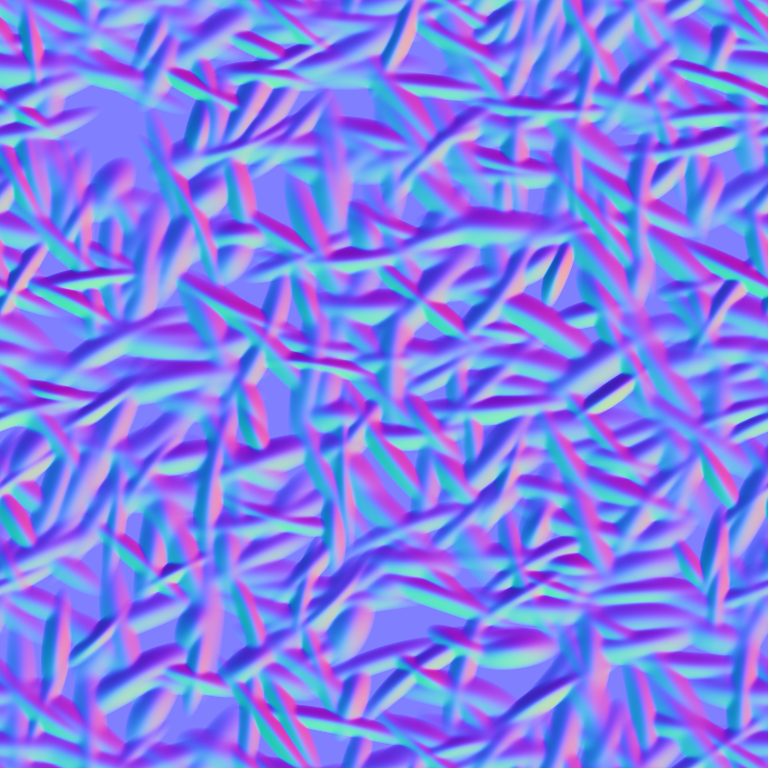
A three.js fragment shader for this texture map:

```glsl
// Tangent-space normal map of soft, tapered fibres lying across each other (green points down).
varying vec2 vUv;

#define CELLS 7.0         // grid cells per side, tiles seamlessly
#define FIBRES 9          // fibres per cell
#define LENGTH_MIN 0.045  // half lengths
#define LENGTH_MAX 0.135
#define WIDTH_MIN 0.015   // half widths
#define WIDTH_MAX 0.029
#define HEIGHT 0.026      // tallest fibre
#define BEND 1.6          // strongest curvature
#define FLATTEN 0.72      // below 1 favours level fibres
#define CRISPNESS 260.0   // how hard the upper fibre hides the lower

const float HALF_PI = 1.5707963;

// Four random values from a cell and an index, without sine
vec4 hash4(vec3 p) {
  vec4 q = fract((p.xyzx + 11.7) * vec4(0.1031, 0.1030, 0.0973, 0.1099) * 7.31);
  q += dot(q, q.wzxy + 33.33);
  return fract((q.xxyz + q.yzzw) * q.zywx);
}

// Height (z) and slope (xy) of one bent, lens-shaped fibre
vec3 fibre(vec2 offset, vec4 shape, float tilt) {
  float u = tilt * 2.0 - 1.0;
  float angle = HALF_PI * u * mix(FLATTEN, 1.0, abs(u));
  vec2 along = vec2(cos(angle), sin(angle));
  vec2 across = vec2(-along.y, along.x);

  float halfLength = mix(LENGTH_MIN, LENGTH_MAX, shape.x);
  float halfWidth = mix(WIDTH_MIN, WIDTH_MAX, shape.y);
  float height = HEIGHT * mix(0.4, 1.0, shape.z);
  float bend = BEND * (shape.w * 2.0 - 1.0);

  float s = dot(offset, along);
  float d = dot(offset, across) - bend * s * s;
  float ds = s / (halfLength * halfLength);
  float dd = d / (halfWidth * halfWidth);
  float inside = max(0.0, 1.0 - s * ds - d * dd);

  vec2 gradD = across - 2.0 * bend * s * along;
  vec2 slope = -4.0 * height * inside * (ds * along + dd * gradD);
  return vec3(slope, height * inside * inside);
}

// Slope of the soft maximum over all nearby fibres
vec2 surfaceSlope(vec2 uv) {
  vec2 home = floor(uv * CELLS);
  vec2 slope = vec2(0.0);
  float total = 1.0;
  for (int y = -1; y <= 1; y++) {
    for (int x = -1; x <= 1; x++) {
      vec2 cell = home + vec2(float(x), float(y));
      vec2 id = mod(cell, CELLS);
      for (int i = 0; i < FIBRES; i++) {
        vec4 place = hash4(vec3(id, float(i)));
        vec4 shape = hash4(vec3(id.yx + 23.0, float(i) + 41.0));
        vec3 f = fibre(uv - (cell + place.xy) / CELLS, shape, place.z);
        float weight = exp(CRISPNESS * f.z);
        slope += weight * f.xy;
        total += weight - 1.0;
      }
    }
  }
  return slope / total;
}

void main() {
  vec2 slope = surfaceSlope(vUv);
  vec3 normal = normalize(vec3(-slope.x, slope.y, 1.0));
  gl_FragColor = vec4(normal * 0.5 + 0.5, 1.0);
}
```
